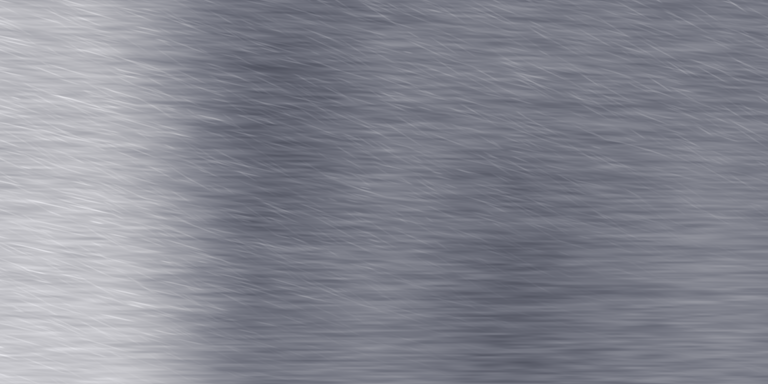
Reproduce this texture procedurally as a WebGL 2 fragment shader.

```glsl
#version 300 es
precision highp float;
// Brushed steel: a bright sheen on the left falls off into blue-grey metal
// with broad soft reflections. Rows of independently shifted noise make the
// fine brushing; jittered cells in rotated layers carry thin scratches.

#define GRAIN_CONTRAST 0.175
#define SCRATCH_GAIN 0.085
#define SCRATCH_WIDTH 0.0038
#define SCRATCH_CELL vec2(0.20, 0.010)
#define SCRATCH_LAYERS 6
#define SCRATCH_ANGLE -0.22
#define BRUSH_TILT -0.13
#define STEEL_TONE 0.454
#define SHEEN_TOP 0.71
#define SHEEN_BOTTOM 0.78

uniform vec2 u_resolution;
out vec4 fragColor;

float hash(vec2 p) {
    return fract(sin(dot(p, vec2(127.1, 311.7))) * 43758.5453);
}

// Smooth noise along one row, shifted so that rows share no lattice
float rowNoise(float x, float row) {
    x += 19.0 * hash(vec2(row, 4.7));
    float cell = floor(x);
    float f = smoothstep(0.0, 1.0, fract(x));
    return mix(hash(vec2(cell, row)), hash(vec2(cell + 1.0, row)), f) - 0.5;
}

float streakNoise(vec2 p) {
    float row = floor(p.y);
    float f = smoothstep(0.0, 1.0, fract(p.y));
    return mix(rowNoise(p.x, row), rowNoise(p.x, row + 1.0), f);
}

// Coordinates along and across a direction
vec2 alongAcross(vec2 p, float angle) {
    vec2 dir = vec2(cos(angle), sin(angle));
    return vec2(dot(p, dir), dot(p, vec2(-dir.y, dir.x)));
}

// Four scales of long thin streaks, centred on zero
float brushing(vec2 p, float angle) {
    vec2 q = alongAcross(p, angle);
    float sum = 0.12 * streakNoise(q * vec2(2.0, 36.0) + 11.0);
    sum += 0.27 * streakNoise(q * vec2(4.5, 85.0) + 37.0);
    sum += 0.45 * streakNoise(q * vec2(9.0, 145.0) + 71.0);
    sum += 0.40 * streakNoise(q * vec2(16.0, 215.0) + 93.0);
    return sum;
}

// One tapered stroke per cell, most of them faint
float scratches(vec2 p, float angle, float seed) {
    vec2 g = alongAcross(p, angle) / SCRATCH_CELL;
    g.x += 7.0 * hash(vec2(floor(g.y), seed));
    vec2 id = floor(g) + seed * 17.0;
    vec2 f = fract(g) - 0.5;
    float halfLength = mix(0.08, 0.48, hash(id + 3.1));
    float shift = (hash(id + 5.7) - 0.5) * (1.0 - 2.0 * halfLength);
    float lane = (hash(id + 9.3) - 0.5) * 0.24;
    float across = abs(f.y - lane) * SCRATCH_CELL.y;
    float taper = 1.0 - smoothstep(0.2, 1.0, abs(f.x - shift) / halfLength);
    float stroke = 1.0 - smoothstep(0.0, SCRATCH_WIDTH, across);
    return stroke * taper * pow(hash(id + 1.9), 3.5);
}

float glow(vec2 uv, vec2 centre, vec2 radius) {
    vec2 d = (uv - centre) / radius;
    return exp(-dot(d, d));
}

// Broad light and shade without the texture
float reflections(vec2 uv) {
    float sheen = mix(SHEEN_BOTTOM, SHEEN_TOP, uv.y) - 0.10 * uv.x * uv.y;
    float edge = smoothstep(0.115, 0.335, uv.x + 0.03 * (uv.y - 0.5));
    float steel = STEEL_TONE;
    steel -= 0.070 * glow(uv, vec2(0.37, 0.70), vec2(0.09, 0.36));
    steel += 0.040 * glow(uv, vec2(0.50, 0.45), vec2(0.08, 0.28));
    steel += 0.035 * glow(uv, vec2(0.50, 0.00), vec2(0.08, 0.30));
    steel -= 0.060 * glow(uv, vec2(0.67, 0.28), vec2(0.10, 0.32));
    steel += 0.035 * glow(uv, vec2(0.64, 0.88), vec2(0.16, 0.25));
    steel += 0.060 * glow(uv, vec2(0.94, 0.25), vec2(0.10, 0.50));
    return mix(sheen, steel, edge);
}

// Dark tones lean blue, bright tones are nearly neutral
vec3 steelColour(float tone) {
    float brightness = smoothstep(0.38, 0.80, tone);
    return tone + mix(vec3(-0.006, 0.004, 0.052), vec3(0.0, 0.0, 0.02), brightness);
}

void main() {
    vec2 uv = gl_FragCoord.xy / u_resolution;
    vec2 p = gl_FragCoord.xy / u_resolution.y;

    // Slanted marks fade out toward the lower right
    float slanted = smoothstep(0.25, 0.85, uv.y + 0.6 * (1.0 - uv.x));
    float level = brushing(p, 0.0);
    level = mix(level, 0.68 * level + 0.68 * brushing(p + 5.0, BRUSH_TILT), slanted);

    // Scratches steepen from layer to layer and toward the upper right
    float marks = 0.0;
    for (int i = 0; i < SCRATCH_LAYERS; i++) {
        float k = float(i);
        float weight = mix(1.2 - 0.17 * k, 0.5 + 0.15 * k, uv.x * uv.y);
        marks += weight * scratches(p, SCRATCH_ANGLE - 0.07 * k, k + 1.0);
    }

    float tone = reflections(uv) + GRAIN_CONTRAST * level;
    tone += SCRATCH_GAIN * marks * mix(0.1, 1.0, slanted);
    fragColor = vec4(clamp(steelColour(tone), 0.0, 1.0), 1.0);
}
```
